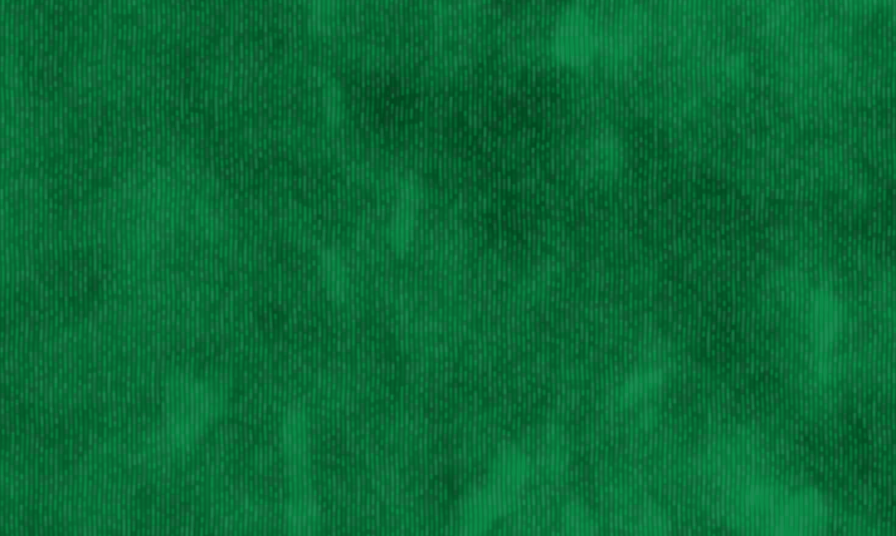
A Shadertoy shader for this texture:

```glsl
// Green ribbed cloth: fine vertical ribs broken into short uneven stitches,
// under cloudy worn patches and a few pale upright streaks.
// Clouds are layered cellular bumps; ribs are a cosine with hashed stitches.

const vec3 DEEP_GREEN = vec3(0.008, 0.315, 0.142);
const vec3 PALE_GREEN = vec3(0.045, 0.530, 0.275);
const vec3 DUSTY_TINT = vec3(0.055, 0.004, 0.035);

const float RIBS = 110.0;           // ribs per canvas height
const float STITCHES = 105.0;       // stitches per canvas height
const float RIB_CONTRAST = 0.17;
const float STITCH_CONTRAST = 0.52;
const float CLOUD_CONTRAST = 0.21;
const float STREAK_STRENGTH = 0.28;
const float BASE_TONE = 0.52;

float hash(vec2 cell) {
    vec3 q = fract(vec3(cell.xyx) * vec3(0.1031, 0.1030, 0.0973));
    q += dot(q, q.yzx + 33.33);
    return fract((q.x + q.y) * q.z);
}

// Signed soft bumps, one scattered in each cell.
float bumps(vec2 p) {
    vec2 home = floor(p);
    float sum = 0.0;
    for (int j = -1; j <= 1; j++) {
        for (int i = -1; i <= 1; i++) {
            vec2 cell = home + vec2(i, j);
            vec2 centre = cell + vec2(hash(cell + 17.0), hash(cell + 61.0));
            vec2 d = p - centre;
            float falloff = max(0.0, 1.0 - dot(d, d));
            sum += (2.0 * hash(cell + 113.0) - 1.0) * falloff * falloff;
        }
    }
    return sum;
}

// Four layers of bumps, bent by slow sines.
float clouds(vec2 p) {
    p += 0.03 * sin(p.yx * vec2(9.0, 7.0) + vec2(0.4, 2.1));
    float sum = 0.0;
    float weight = 1.0;
    float scale = 4.2;
    for (int layer = 0; layer < 4; layer++) {
        sum += weight * bumps(p * scale + 200.0 + 31.0 * float(layer));
        weight *= 0.74;
        scale *= 2.0;
    }
    return sum;
}

// Random tone along one rib, with softened steps between stitches.
float stitchTone(float rib, float y) {
    float along = y * STITCHES + 7.0 * hash(vec2(rib, 5.0));
    float row = floor(along);
    float here = hash(vec2(rib, row + 300.0));
    float next = hash(vec2(rib, row + 301.0));
    return mix(here, next, smoothstep(0.4, 1.0, along - row)) - 0.5;
}

void mainImage(out vec4 fragColor, in vec2 fragCoord) {
    vec2 p = fragCoord / iResolution.y;
    float across = fragCoord.x / iResolution.x;

    // Worn patches, stronger toward the right, and pale upright streaks
    float cloud = clouds(p) * mix(0.75, 1.25, across);
    float streak = smoothstep(0.55, 1.2, bumps(p * vec2(16.0, 8.0) + 480.0)
                                       + 0.25 * cloud);

    // Ribs, slightly wavering, faded where too fine to resolve
    float ribX = p.x * RIBS + 0.10 * sin(p.y * 23.0 + p.x * 5.0)
                            + 0.06 * sin(p.y * 61.0 - p.x * 11.0);
    float resolved = 1.0 - smoothstep(0.45, 0.9, fwidth(ribX));
    float rib = floor(ribX);
    float profile = -cos(6.28318 * ribX);
    float ridge = 0.5 + 0.5 * profile;

    // Stitches break up dark cloth; pale streaks stay smooth
    float roughness = clamp(1.0 - 0.2 * cloud, 0.6, 1.4) * (1.0 - 0.6 * streak);
    float stitch = stitchTone(rib, p.y) * (0.25 + 0.75 * ridge) * roughness;
    float thread = (hash(vec2(rib, floor(p.y * 3.0) + 90.0)) - 0.5) * ridge;

    float tone = BASE_TONE + CLOUD_CONTRAST * cloud + STREAK_STRENGTH * streak;
    tone += resolved * (RIB_CONTRAST * profile + STITCH_CONTRAST * stitch
                        + 0.08 * thread);

    // Dye colour with an uneven dustiness on some stitches
    float dust = hash(vec2(rib + 40.0, floor(p.y * STITCHES * 0.5)));
    dust = smoothstep(0.5, 0.8, dust) * (0.4 + 0.6 * ridge);
    vec3 colour = mix(DEEP_GREEN, PALE_GREEN, clamp(tone, -0.12, 1.08));
    colour += DUSTY_TINT * dust * resolved;
    fragColor = vec4(clamp(colour, 0.0, 1.0), 1.0);
}
```
